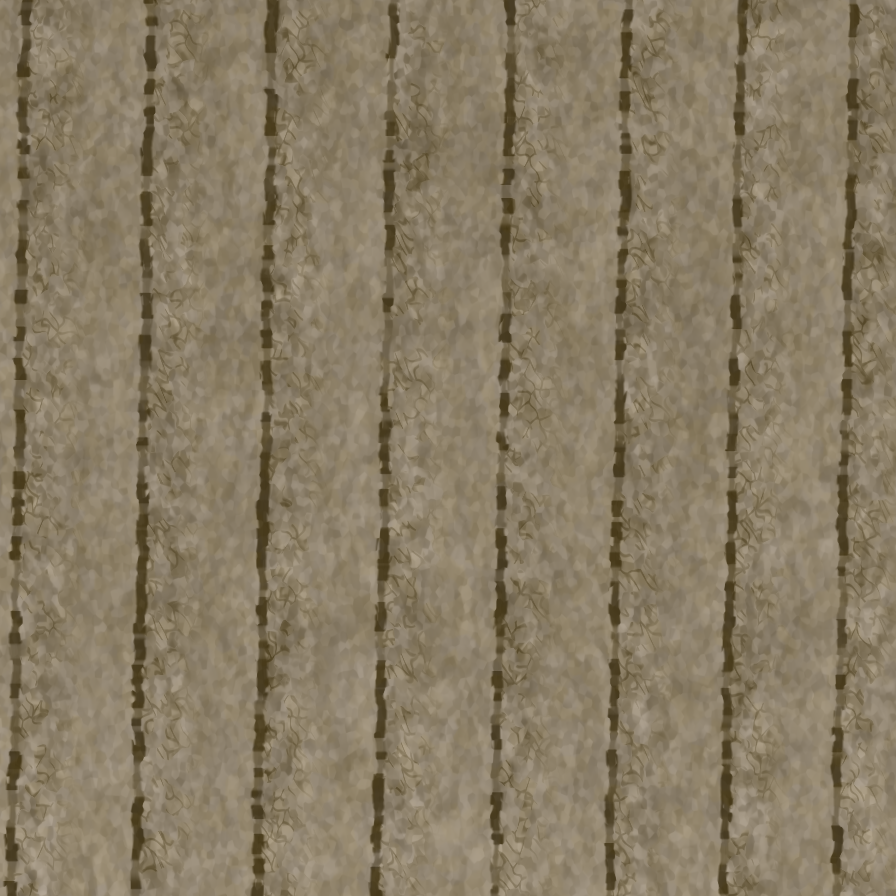
Give the GLSL for this texture, as a Shadertoy shader.

```glsl
vec2 hash2(vec2 p) {
    vec3 q = fract(p.xyx * vec3(0.1031, 0.1030, 0.0973));
    q += dot(q, q.yzx + 33.33);
    return fract((q.xx + q.yz) * q.zy);
}

// Cellular noise: x is a blended tone per cell (0 to 1), y the gap between the two nearest points
vec2 cells(vec2 p) {
    vec2 base = floor(p), nearest = vec2(8.0);
    float sum = 0.0, total = 0.0;
    for (int j = -1; j <= 1; j++)
    for (int i = -1; i <= 1; i++) {
        vec2 cell = base + vec2(i, j);
        vec2 away = cell + hash2(cell + 50.0) - p;
        float d = length(away), weight = exp(-9.0 * d * d);
        sum += weight * hash2(cell + 91.7).x;
        total += weight;
        nearest = d < nearest.x ? vec2(d, nearest.x) : vec2(nearest.x, min(nearest.y, d));
    }
    return vec2(sum / total, nearest.y - nearest.x);
}

// Broad, slow waves across the cloth
float waves(vec2 p) {
    float sum = 0.0, gain = 0.5;
    for (int i = 0; i < 4; i++) {
        sum += gain * sin(p.x + 1.7 * sin(p.y * 0.8 + float(i))) * sin(p.y + 1.3 * sin(p.x));
        p = mat2(1.3, 1.1, -1.1, 1.3) * p + 2.3;
        gain *= 0.65;
    }
    return sum;
}

void mainImage(out vec4 fragColor, in vec2 fragCoord) {
    vec2 uv = fragCoord / iResolution.xy;
    float pixel = 1.0 / iResolution.y;

    // Slightly leaning cords that narrow toward the right
    float x = uv.x - 0.021 - (uv.y - 0.5) * (0.016 + 0.006 * uv.x);
    float cord = x * 7.14 + 0.49 * x * x;
    float seam = floor(cord + 0.5);
    float wobble = 0.008 * sin(uv.y * 23.0 + seam * 2.4)
                 + 0.007 * sin(uv.y * 117.0 + seam * 4.1);
    float offset = cord - seam + wobble;
    float across = fract(cord + wobble);

    // Short pile: fine grain, upright tufts and soft blotches
    float grain = cells(uv * vec2(150.0, 115.0)).x - 0.5;
    float tufts = cells(uv * vec2(95.0, 50.0) + 31.0).x - 0.5;
    float blotch = cells(uv * vec2(42.0, 34.0) + 63.0).x - 0.5;
    float tint = cells(uv * vec2(75.0, 65.0) + 77.0).x - 0.5;
    float fuzz = 1.0 - smoothstep(0.15, 0.6, across);
    float tone = 0.008 + (0.07 + 0.06 * fuzz) * grain + 0.07 * tufts;
    tone += (0.025 + 0.05 * fuzz) * blotch;
    tone += 0.022 * waves(uv * 13.0) + 0.012 * waves(uv * 37.0 + 5.0);
    tone -= 0.035 * (uv.y - 0.4);

    // Short broken curls on the right of each seam, smoother pile on its left
    vec2 bend = 0.004 * vec2(sin(uv.y * 190.0 + 4.0 * sin(uv.x * 70.0)), sin(uv.x * 210.0));
    vec2 curl = cells((uv + bend) * vec2(66.0, 58.0) + vec2(0.0, uv.x * 40.0) + 13.0);
    float broken = smoothstep(-0.05, 0.2, tint + 0.5 * grain);
    float strand = (1.0 - smoothstep(0.05, 0.28, curl.y)) * broken;
    tone += fuzz * (0.06 * (curl.x - 0.4) - 0.11 * strand);
    tone -= 0.035 * exp(-across * 8.0);
    tone += 0.012 * smoothstep(0.5, 0.9, across);

    // Narrow, ragged seam broken into dark knots
    float knot = cells(vec2(seam * 17.3 + 0.5, uv.y * 68.0)).x;
    float strength = 0.45 + 0.55 * smoothstep(0.25, 0.6, knot);
    float width = 0.0026 + 0.0024 * strength - 0.004 * grain;
    float reach = abs(offset) * 0.133;
    float line = 1.0 - smoothstep(width - 0.0013, width + 0.0013 + pixel, reach);
    tone = mix(tone, 0.02 - 0.29 * strength + 0.05 * grain, line * 0.93);

    // Taupe shifting toward olive brown in the dark parts
    vec3 color = vec3(0.55, 0.50, 0.41) + tone * vec3(1.0, 1.0, 1.08);
    color += tint * vec3(0.012, 0.004, -0.03);
    fragColor = vec4(clamp(color, 0.0, 1.0), 1.0);
}
```
